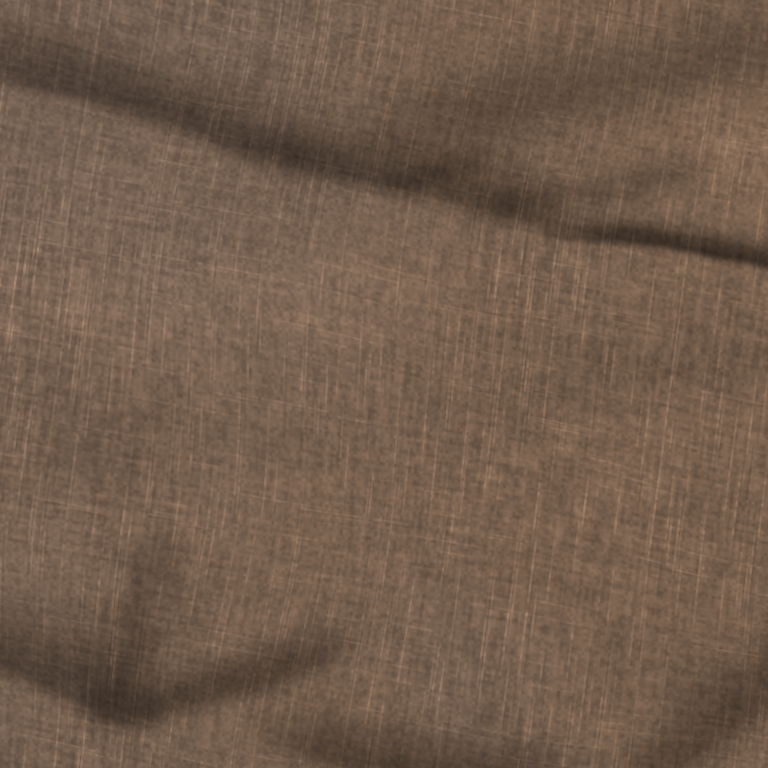
A Shadertoy shader for this texture:

```glsl
// Rumpled brown linen: soft diagonal folds over a fine, slightly tilted weave.
// Folds are bent strokes with a soft upper and a crisp lower flank; the cloth
// is stretched noise along both thread directions plus sparse pale slubs.

#define CLOTH_COLOR vec3(0.455, 0.376, 0.319)
#define WARM_TINT vec3(1.015, 0.985, 0.935)
#define THREADS 210.0
#define GRAIN 0.25
#define STREAKS 0.13
#define SLUBS 0.17
#define FOLD_DEPTH 1.0
#define WOBBLE 0.022

float hash(vec2 p) {
    vec3 q = fract(p.xyx * 0.1031);
    q += dot(q, q.yzx + 33.33);
    return fract((q.x + q.y) * q.z);
}

float noise(vec2 p) {
    vec2 i = floor(p), f = fract(p);
    f = f * f * (3.0 - 2.0 * f);
    return mix(mix(hash(i), hash(i + vec2(1, 0)), f.x),
               mix(hash(i + vec2(0, 1)), hash(i + vec2(1, 1)), f.x), f.y);
}

float fbm(vec2 p) {
    float sum = 0.0, amp = 0.5;
    for (int i = 0; i < 4; i++) {
        sum += amp * noise(p);
        p = mat2(1.6, 1.2, -1.2, 1.6) * p + 17.3;
        amp *= 0.5;
    }
    return sum;
}

// Bent stroke from a to b, tapered at its ends; flanks = widths left and right.
float fold(vec2 p, vec2 a, vec2 b, float bend, vec2 flanks) {
    vec2 d = b - a, r = p - a;
    float t = dot(r, d) / dot(d, d);
    float s = clamp(t, 0.0, 1.0);
    float h = (d.x * r.y - d.y * r.x) / length(d) - 4.0 * bend * s * (1.0 - s);
    h /= h > 0.0 ? flanks.x : flanks.y;
    float taper = smoothstep(-0.12, 0.25, t) * (1.0 - smoothstep(0.75, 1.12, t));
    return taper * exp(-h * h);
}

// Total shadow of the folds; negative terms are lit swells.
float foldShadow(vec2 p) {
    float s = 0.0;
    // Long upper fold and its sharp right end
    s += 0.42 * fold(p, vec2(-0.08, 0.935), vec2(0.42, 0.785), 0.008, vec2(0.052, 0.018));
    s += 0.36 * fold(p, vec2(0.30, 0.80), vec2(0.74, 0.705), 0.010, vec2(0.042, 0.018));
    s += 0.68 * fold(p, vec2(0.73, 0.692), vec2(1.08, 0.645), 0.010, vec2(0.022, 0.009));
    // Branches rising to the right
    s += 0.22 * fold(p, vec2(0.42, 0.785), vec2(1.08, 0.95), 0.015, vec2(0.055, 0.036));
    s += 0.20 * fold(p, vec2(0.62, 0.715), vec2(0.92, 0.79), 0.0, vec2(0.026, 0.024));
    s += 0.18 * fold(p, vec2(0.50, 0.755), vec2(0.66, 0.80), 0.0, vec2(0.016, 0.012));
    // Lower folds
    s += 0.40 * fold(p, vec2(-0.08, 0.18), vec2(0.20, 0.065), -0.006, vec2(0.060, 0.018));
    s += 0.42 * fold(p, vec2(0.12, 0.07), vec2(0.46, 0.165), -0.016, vec2(0.034, 0.022));
    s += 0.20 * fold(p, vec2(0.13, 0.07), vec2(0.24, 0.30), 0.0, vec2(0.055, 0.026));
    s += 0.32 * fold(p, vec2(0.33, 0.045), vec2(0.76, -0.02), -0.012, vec2(0.045, 0.018));
    s += 0.34 * fold(p, vec2(0.80, -0.05), vec2(1.08, 0.16), 0.0, vec2(0.050, 0.030));
    // Broad swells
    s += 0.08 * fold(p, vec2(0.58, 0.46), vec2(1.10, 0.56), 0.0, vec2(0.050, 0.040));
    s -= 0.08 * fold(p, vec2(-0.10, 0.60), vec2(0.60, 0.56), 0.04, vec2(0.150, 0.090));
    s -= 0.07 * fold(p, vec2(0.70, 0.76), vec2(1.10, 0.84), 0.0, vec2(0.050, 0.040));
    return s;
}

// Sparse pale threads running along q.y, broken into small beads.
float slubs(vec2 q, float cover) {
    float id = floor(q.x * THREADS);
    float across = fract(q.x * THREADS) - 0.5;
    float run = noise(vec2(id * 7.0, q.y * 11.0 + hash(vec2(id, 5.0)) * 40.0));
    float bead = noise(vec2(id * 3.0, q.y * THREADS * 0.8));
    float profile = 1.0 - smoothstep(0.15, 0.5, abs(across));
    return smoothstep(1.0 - cover, 1.0, run) * profile * (0.3 + bead);
}

// Relative brightness of the cloth surface.
float weave(vec2 p) {
    vec2 sag = 0.03 * vec2(noise(p * 3.0), noise(p * 3.0 + 9.0));
    vec2 q = vec2(p.x - 0.13 * p.y, p.y + 0.19 * p.x) + sag + 2.0;
    float grain = 0.65 * noise(q * THREADS * 1.15) + 0.35 * noise(q * THREADS * 0.55 + 31.0);
    float warp = noise(q * vec2(THREADS, 24.0));
    float weft = noise(q * vec2(20.0, THREADS) + 57.0);
    float patchy = 0.7 + 0.6 * noise(p * 6.0 + 4.0);
    float light = GRAIN * (grain - 0.5) + STREAKS * patchy * (warp + 0.75 * weft - 0.875);
    light += SLUBS * (patchy * slubs(q, 0.42) + 0.6 * slubs(q.yx + 7.0, 0.25));
    return 0.99 + light;
}

void mainImage(out vec4 fragColor, in vec2 fragCoord) {
    vec2 p = fragCoord / iResolution.y;

    // Folds, with irregular outlines and faint unevenness
    vec2 bump = vec2(fbm(p * 7.0), fbm(p * 7.0 + 23.0)) - 0.47;
    float shadow = FOLD_DEPTH * foldShadow(p + WOBBLE * bump);
    float uneven = fbm(vec2(p.x + p.y * 0.4, p.y * 2.0 - p.x * 0.5) * 4.0) - 0.47;
    float shade = exp(-shadow) * (1.0 + 0.16 * uneven);

    // Warmer brown toward the right and in loose patches
    float warmth = smoothstep(0.25, 0.85, 0.6 * p.x + 0.7 * fbm(p * 3.0 + 11.0));
    vec3 color = CLOTH_COLOR * mix(vec3(1.0), WARM_TINT, warmth);

    fragColor = vec4(color * shade * weave(p), 1.0);
}
```
